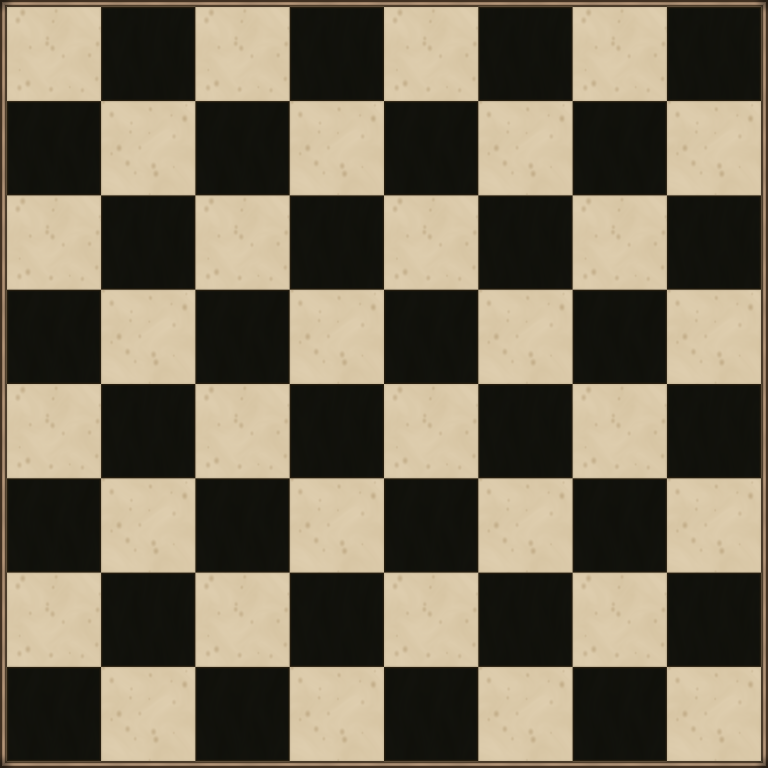
Give the GLSL for this pattern, as a WebGL 2 fragment shader.

```glsl
#version 300 es
precision highp float;

uniform vec2 u_resolution;
out vec4 fragColor;

vec2 hash2(vec2 p) {
    vec3 q = fract(p.xyx * vec3(0.1031, 0.103, 0.0973));
    q += dot(q, q.yzx + 33.33);
    return fract((q.xx + q.yz) * q.zy);
}

// Distance to the nearest cell line, with a sign that alternates by cell.
vec2 alternatingDistance(vec2 p) {
    return 0.5 - abs(mod(p + 0.5, 2.0) - 1.0);
}

// Soft blotches from warped, layered sines.
float mottle(vec2 p) {
    float sum = 0.0;
    float weight = 0.5;
    for (int i = 0; i < 4; i++) {
        p += 0.6 * sin(p.yx * 1.3 + float(i) * 1.7);
        sum += weight * sin(p.x) * sin(p.y + 0.8);
        p = mat2(1.5, 1.1, -1.1, 1.5) * p;
        weight *= 0.6;
    }
    return sum;
}

// Sparse round pits, one candidate per cellular noise cell.
float pits(vec2 p, float seed) {
    vec2 cell = floor(p);
    float amount = 0.0;
    for (int y = -1; y <= 1; y++) {
        for (int x = -1; x <= 1; x++) {
            vec2 id = cell + vec2(x, y);
            vec2 jitter = hash2(id + seed);
            vec2 trait = hash2(id + seed + 71.0);
            float radius = mix(0.12, 0.32, trait.y);
            vec2 offset = (p - id - jitter) * vec2(1.0, 0.8);
            float pit = 1.0 - smoothstep(0.0, radius, length(offset));
            amount = max(amount, pit * step(0.58, trait.x) * mix(0.4, 1.0, trait.y));
        }
    }
    return amount;
}

void main() {
    vec2 uv = gl_FragCoord.xy / u_resolution;
    float pixel = 1.0 / min(u_resolution.x, u_resolution.y);

    // Eight by eight squares inside the frame.
    float margin = 0.0088;
    float pitch = (1.0 - 2.0 * margin) / 8.0;
    vec2 board = (uv - margin) / pitch;
    vec2 lineDistance = alternatingDistance(board) * pitch;
    vec2 side = clamp(lineDistance / pixel, -0.5, 0.5) * 2.0;
    float lightMask = 0.5 - 0.5 * side.x * side.y;
    float seam = min(abs(lineDistance.x), abs(lineDistance.y));

    // Pale squares share two wear layouts, alternating by row.
    vec2 local = fract(board);
    float seed = 13.0 + 29.0 * mod(floor(board.y), 2.0);
    float blotch = mottle(local * 7.0 + seed);
    vec3 ivory = vec3(0.857, 0.789, 0.662) + blotch * vec3(0.018, 0.021, 0.027);
    ivory -= pits(local * 7.0, seed) * vec3(0.09, 0.105, 0.12);
    ivory *= 1.0 - 0.07 * (1.0 - smoothstep(0.0, 0.003, seam));

    // Dark squares with a faint grain and a warm rim.
    vec3 ebony = vec3(0.066, 0.067, 0.045);
    ebony += 0.006 * mottle(local * vec2(16.0, 5.0) + seed);
    ebony = mix(vec3(0.15, 0.115, 0.055), ebony, smoothstep(0.0005, 0.003, seam));
    vec3 color = mix(ebony, ivory, lightMask);

    // Frame: dark outer lip, tan bevel and dark inner groove.
    vec2 inset = min(uv, 1.0 - uv);
    float edge = min(inset.x, inset.y);
    float along = inset.x < inset.y ? uv.y : uv.x;
    float wear = 0.6 * sin(along * 71.0) + 0.4 * sin(along * 183.0 + 2.0);
    float soft = max(pixel * 0.6, 0.0006);
    vec3 tan = vec3(0.60, 0.49, 0.385) * (1.0 + 0.05 * wear);
    tan += 0.08 * (1.0 - smoothstep(0.0, 0.0015, abs(edge - 0.0048)));
    vec3 frame = mix(vec3(0.25, 0.19, 0.13), tan, smoothstep(0.0026 - soft, 0.0026 + soft, edge));
    frame = mix(frame, vec3(0.29, 0.23, 0.16), smoothstep(0.0066 - soft, 0.0066 + soft, edge));

    // Corners are darkened by handling.
    frame *= mix(0.6, 1.0, smoothstep(0.004, 0.02, length(inset)));
    color = mix(frame, color, smoothstep(margin - soft, margin + soft, edge));
    fragColor = vec4(color, 1.0);
}
```
